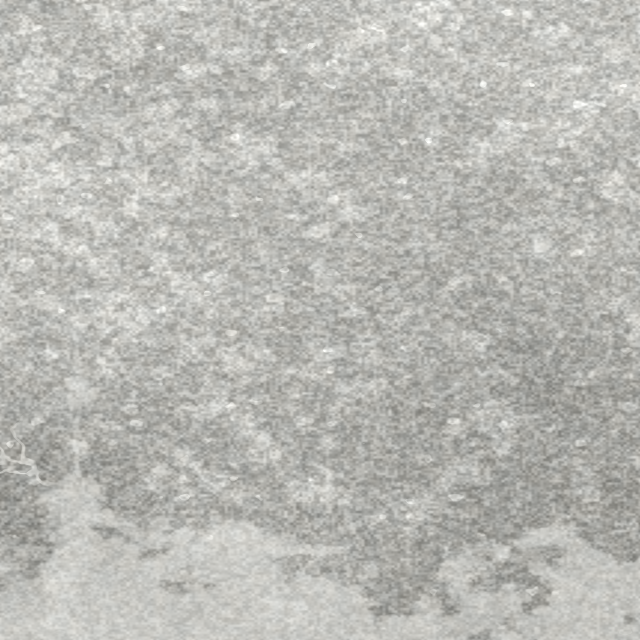
This texture is drawn by a WebGL 1 fragment shader. Its source:

```glsl
precision highp float;
// Weathered pale grey concrete: fine grain, light flakes, a bleached foot and a lime drip.
uniform vec2 u_resolution;

const vec3 TINT = vec3(0.003, 0.003, -0.016);
const float TONE_LOW = 0.645;
const float TONE_HIGH = 0.732;
const float TONE_FOOT = 0.765;
const float TONE_LIME = 0.805;
const float CLOUD_AMOUNT = 0.16;
const float FLAKE_AMOUNT = 0.085;
const float CHIP_AMOUNT = 0.13;
const vec2 FINE_GRAIN = vec2(215.0, 270.0);
const vec2 COARSE_GRAIN = vec2(105.0, 160.0);
const float FINE_AMOUNT = 0.18;
const float COARSE_AMOUNT = 0.15;
const vec2 FLAKE_SCALE = vec2(24.0, 36.0);
const vec2 CHIP_GRID = vec2(26.0, 34.0);
const vec2 DRIP_CORNER = vec2(0.125, 0.53);
const float DRIP_RADIUS = 0.09;

float hash(vec2 p) {
  vec3 q = fract(vec3(p.xyx) * 0.1031);
  q += dot(q, q.yzx + 33.33);
  return fract((q.x + q.y) * q.z);
}

float noise(vec2 p) {
  vec2 i = floor(p);
  vec2 f = fract(p);
  f = f * f * (3.0 - 2.0 * f);
  return mix(mix(hash(i), hash(i + vec2(1.0, 0.0)), f.x),
             mix(hash(i + vec2(0.0, 1.0)), hash(i + vec2(1.0, 1.0)), f.x), f.y);
}

float fbm(vec2 p) {
  float sum = 0.0;
  float gain = 0.533;
  for (int i = 0; i < 4; i++) {
    sum += gain * noise(p);
    p = p * 2.03 + vec2(17.3, 9.1);
    gain *= 0.5;
  }
  return sum;
}

// Soft bump of height one around a centre.
float bump(float x, float centre, float halfWidth) {
  return 1.0 - smoothstep(0.0, halfWidth, abs(x - centre));
}

// Sparse small bright ellipses, one candidate per cell.
float chips(vec2 uv) {
  vec2 p = uv * CHIP_GRID;
  vec2 cell = floor(p);
  vec2 centre = 0.35 + 0.3 * vec2(hash(cell + 3.7), hash(cell + 71.2));
  float size = mix(0.12, 0.32, hash(cell + 19.4));
  float wobble = 0.25 * (noise(p * 5.0) - 0.5);
  float d = length((fract(p) - centre) * vec2(0.85, 1.1)) + wobble;
  return step(0.86, hash(cell + 43.1)) * (1.0 - smoothstep(size * 0.4, size, d));
}

// Signed distance to the rounded outline of the drip stain.
float dripOutline(vec2 uv) {
  vec2 q = uv - DRIP_CORNER + DRIP_RADIUS;
  return length(max(q, 0.0)) + min(max(q.x, q.y), 0.0) - DRIP_RADIUS;
}

void main() {
  vec2 uv = gl_FragCoord.xy / u_resolution;
  float cloud = fbm(uv * vec2(2.6, 6.0) + 4.0) - 0.5;
  float rough = fbm(uv * vec2(13.0, 18.0) + 31.0) - 0.5;
  float flakeField = fbm(uv * FLAKE_SCALE + 57.0);

  // Broad bands: light above, dark towards the lower right
  float tone = mix(TONE_LOW, TONE_HIGH, smoothstep(0.15, 0.75, uv.y));
  tone -= 0.03 * smoothstep(0.45, 1.0, uv.x) * bump(uv.y, 0.38, 0.25);
  tone += CLOUD_AMOUNT * cloud;

  // Dark worn patches left of the drip
  float patchArea = (1.0 - smoothstep(0.05, 0.1, uv.x)) * bump(uv.y, 0.2, 0.17);
  tone -= 0.05 * patchArea * smoothstep(-0.08, 0.08, rough);

  // Bleached foot with a crumbling upper edge
  float footEdge = 0.135 + 0.045 * cos(6.2832 * (uv.x - 0.2));
  float footDepth = footEdge - uv.y + 0.3 * rough + 0.28 * (flakeField - 0.5);
  float foot = smoothstep(-0.025, 0.035, footDepth);
  foot *= 1.0 - 0.8 * patchArea;
  tone = mix(tone, TONE_FOOT + 0.1 * cloud, foot);

  // Lime drip: ragged body, thin outline and pale veins
  float outline = dripOutline(uv + 0.02 * vec2(rough, cloud));
  float bodyWidth = mix(0.038, 0.02, smoothstep(0.0, 0.48, uv.y));
  float bodyOffset = abs(uv.x - 0.11 + 0.05 * cloud) + 0.13 * rough;
  float body = 1.0 - smoothstep(bodyWidth * 0.5, bodyWidth * 1.3, bodyOffset);
  body *= 1.0 - smoothstep(0.38, 0.5, uv.y);
  float rim = 0.55 * (1.0 - smoothstep(0.001, 0.007, abs(outline)));
  float veinArea = (1.0 - smoothstep(0.06, 0.11, uv.x)) * bump(uv.y, 0.27, 0.13);
  float vein = veinArea * (1.0 - smoothstep(0.01, 0.04, abs(rough + 0.02)));
  float lime = max(max(body * 0.85, rim), vein);
  tone = mix(tone, TONE_LIME, lime);

  // Light flakes and chips, weaker on bleached areas
  float bare = 1.0 - 0.65 * max(foot, lime);
  tone += FLAKE_AMOUNT * bare * smoothstep(0.54, 0.7, flakeField);
  tone += CHIP_AMOUNT * bare * chips(uv + 0.004 * rough);

  // Grain, slightly stretched sideways
  float fine = noise(uv * FINE_GRAIN + 11.0) - 0.5;
  float coarse = noise(uv * COARSE_GRAIN + 83.0) - 0.5;
  float grainFade = 1.0 - 0.45 * max(foot, lime);
  tone += grainFade * (FINE_AMOUNT * fine + COARSE_AMOUNT * coarse);

  // Faint warm and cool drift
  float warmth = 0.012 * (noise(uv * 60.0 + 7.0) - 0.5);
  vec3 colour = tone + TINT + warmth * vec3(1.0, 0.0, -1.0);
  gl_FragColor = vec4(clamp(colour, 0.0, 1.0), 1.0);
}
```
